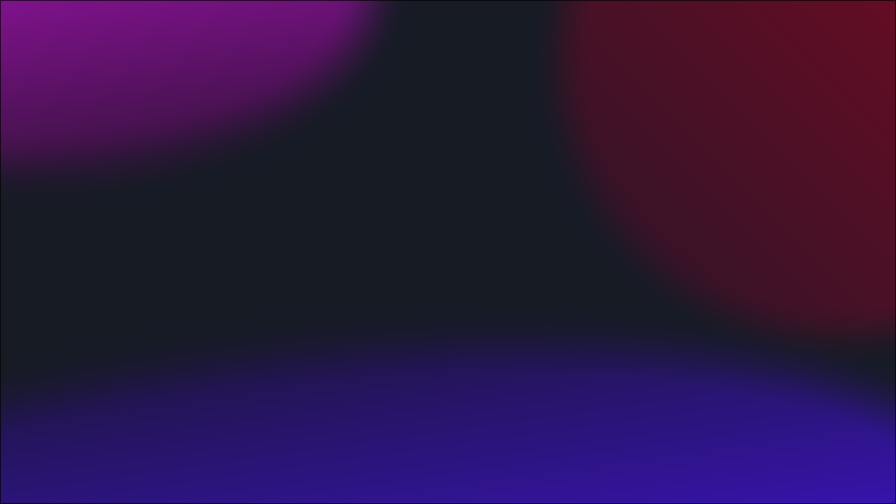
Give the GLSL for this background, as a Shadertoy shader.

```glsl
// Three large soft ellipses (violet, crimson, indigo) on a dark slate ground.
// Each is an approximate ellipse distance with a feathered edge, filled with
// its own slanted linear gradient; a thin dark frame closes the canvas.

// Approximate signed distance to an axis-aligned ellipse, negative inside
float ellipseDistance(vec2 p, vec2 radii) {
    float k = length(p / radii);
    float slope = length(p / (radii * radii));
    return k * (k - 1.0) / max(slope, 1e-4);
}

// Coverage that fades from 1 to 0 across the ellipse's edge
float softEllipse(vec2 p, vec2 radii, float feather) {
    return 1.0 - smoothstep(-feather, feather, ellipseDistance(p, radii));
}

void mainImage(out vec4 fragColor, in vec2 fragCoord) {
    // Canvas units: height 1, width 16/9
    vec2 uv = fragCoord / iResolution.xy;
    vec2 p = uv * vec2(16.0 / 9.0, 1.0);

    // Slate ground
    vec3 color = vec3(0.086, 0.106, 0.143);

    // Violet glow, upper left, brightest in the corner
    float violetFade = clamp((1.0 - p.y + 0.15 * p.x) / 0.35, 0.0, 1.0);
    vec3 violet = mix(vec3(0.50, 0.07, 0.55), vec3(0.24, 0.07, 0.27), violetFade);
    color = mix(color, violet, softEllipse(p - vec2(0.046, 1.023), vec2(0.694, 0.359), 0.075));

    // Crimson disc, upper right, brightening along the diagonal
    float crimsonRise = clamp((p.x + p.y - 1.486) / 1.29, 0.0, 1.0);
    vec3 crimson = mix(vec3(0.17, 0.08, 0.16), vec3(0.39, 0.05, 0.14), crimsonRise);
    color = mix(color, crimson, softEllipse(p - vec2(1.667, 0.884), vec2(0.556, 0.551), 0.062));

    // Indigo hill along the bottom, sheared so that it rises to the right
    float indigoRise = clamp((0.329 - p.y + 0.14 * p.x) / 0.576, 0.0, 1.0);
    vec3 indigo = mix(vec3(0.11, 0.08, 0.20), vec3(0.21, 0.08, 0.67), indigoRise);
    vec2 hill = p - vec2(0.579, -0.167);
    hill.y -= 0.1 * hill.x;
    color = mix(color, indigo, softEllipse(hill, vec2(1.389, 0.468), 0.08));

    // Thin dark frame
    vec2 margin = min(p, vec2(16.0 / 9.0, 1.0) - p);
    color *= mix(0.4, 1.0, smoothstep(0.001, 0.003, min(margin.x, margin.y)));

    fragColor = vec4(color, 1.0);
}
```
